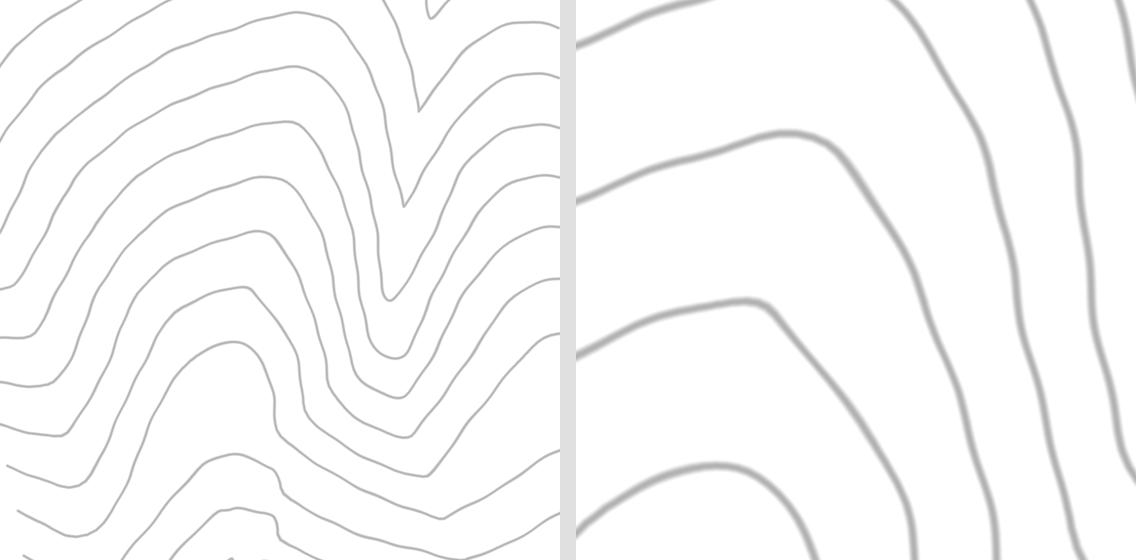
Left: the whole. Right: its middle third, enlarged.
Give the GLSL for this pattern, as a Shadertoy shader.

```glsl
// Thin grey terrain contours folding over a broad ridge and a steep valley on white.

// Distance to the segment ab.
float segmentDistance(vec2 p, vec2 a, vec2 b) {
    vec2 ap = p - a, ab = b - a;
    return length(ap - ab * clamp(dot(ap, ab) / max(dot(ab, ab), 1e-4), 0.0, 1.0));
}

// Distance to a quadratic curve, skipped when p lies far outside its bounds.
float curveDistance(vec2 p, vec2 a, vec2 b, vec2 c) {
    vec2 lo = min(a, min(b, c)) - 6.0, hi = max(a, max(b, c)) + 6.0;
    if (any(lessThan(p, lo)) || any(greaterThan(p, hi))) return 1e4;
    float d = 1e4;
    vec2 last = a;
    for (int i = 1; i <= 6; i++) {
        float t = float(i) / 6.0;
        vec2 next = mix(mix(a, b, t), mix(b, c, t), t);
        d = min(d, segmentDistance(p, last, next));
        last = next;
    }
    return d;
}

// One contour: its bends drift steadily with the level, y pointing down.
float contourDistance(vec2 p, float level) {
    float foot = step(6.5, level);           // lowest contours below the ridge
    float rim = step(5.5, level);            // wider gap on the right flank
    float sink = foot * (45.0 + 28.0 * (level - 7.0));
    float sq = level * level;
    vec2 bend[16];

    // left hollow and the climb out of it
    bend[1] = vec2(-15.0 + 27.0 * level - 1.2 * sq, 333.0 + 70.0 * level);
    bend[0] = bend[1] - vec2(160.0, 17.0 * level);
    bend[2] = bend[1] + (level + 2.0) * vec2(7.0, -7.0);

    // ridge
    bend[3] = vec2(85.0 + 26.0 * level, 155.0 + 58.0 * level + 80.0 * foot);
    bend[5] = vec2(max(435.0 - 19.0 * level, 325.0), 12.0 + 75.0 * level + 80.0 * foot);
    bend[4] = mix(bend[3], bend[5], 0.6) - vec2(0.0, 30.0 - 4.0 * level);
    bend[6] = vec2(max(490.0 - 26.0 * level, 350.0), 52.0 + 72.0 * level + 75.0 * foot);

    // steep drop into the valley
    bend[7] = vec2(max(525.0 - 25.0 * level, 365.0),
                   150.0 + min(64.0 * level, 110.0 * level) + 42.0 * foot);
    bend[8] = vec2(max(545.0 - 20.0 * level - 1.3 * sq, 378.0),
                   min(240.0 + 145.0 * level, 349.0 + 36.0 * level) + sink);
    bend[9] = vec2(bend[8].x + 8.0, min(284.0 + 128.0 * level, 412.0 + 34.0 * level) + sink);
    bend[10] = vec2(540.0 + 3.5 * (level - 2.0) * (level - 2.0),
                    min(284.0 + 128.0 * level, 383.0 + 56.0 * level));

    // right flank
    bend[11] = bend[10] + vec2(24.0, -14.0 - 20.0 * step(level, 1.5));
    bend[12] = vec2(632.0 + 1.6 * sq, 150.0 + 78.0 * level + 45.0 * rim);
    bend[13] = vec2(680.0 + 1.8 * sq, 107.0 + 73.0 * level + 85.0 * rim);
    bend[14] = vec2(725.0 + 2.5 * sq, 98.0 + 71.0 * level + 75.0 * rim);
    bend[15] = bend[14] + vec2(80.0, 22.0 - 5.0 * level);

    // smooth spline through the midpoints
    float d = 1e4;
    for (int i = 1; i < 15; i++) {
        vec2 a = 0.5 * (bend[i - 1] + bend[i]);
        vec2 c = 0.5 * (bend[i] + bend[i + 1]);
        d = min(d, curveDistance(p, a, bend[i], c));
    }
    return d;
}

void mainImage(out vec4 fragColor, in vec2 fragCoord) {
    // canvas height spans 768 map units, measured from the top
    float pixel = 768.0 / iResolution.y;
    vec2 p = vec2(fragCoord.x, iResolution.y - fragCoord.y) * pixel;

    // slight unevenness of a hand-drawn stroke
    p += 2.5 * sin(p.yx * 0.035) + 0.9 * sin(p.yx * 0.11 + 1.0);

    float d = 1e4;
    for (int i = -2; i < 10; i++) d = min(d, contourDistance(p, float(i)));

    float ink = 1.0 - smoothstep(0.2, max(3.2, 0.2 + pixel), d);
    fragColor = vec4(mix(vec3(1.0), vec3(0.7), ink), 1.0);
}
```
